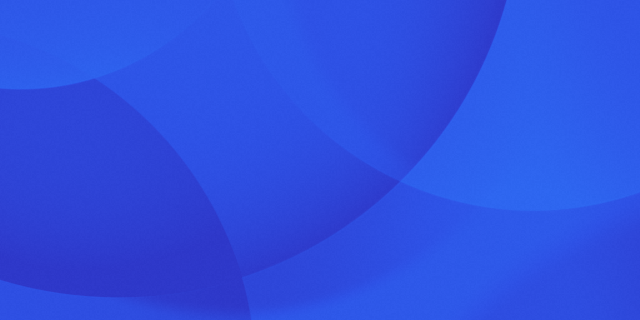
Give the GLSL for this background, as a WebGL 1 fragment shader.

```glsl
precision highp float;
// Overlapping translucent discs in saturated blue, each shaded towards its rim.
// Circle distances add or remove brightness from a single tone value,
// which a three-stop blue ramp turns into colour; a fine grain finishes it.

uniform vec2 u_resolution;

const vec3 INDIGO = vec3(0.18, 0.22, 0.79);
const vec3 COBALT = vec3(0.18, 0.32, 0.90);
const vec3 AZURE = vec3(0.18, 0.40, 0.94);

// Signed distance to a circle, negative inside
float circle(vec2 p, vec2 center, float radius) {
  return length(p - center) - radius;
}

// Coverage of a shape whose edge is blurred over the given width
float inside(float d, float blur) {
  return 1.0 - smoothstep(-blur, blur, d);
}

// Strength that fades from the rim towards the middle of a shape
float rimFade(float d, float reach) {
  return exp(min(d, 0.0) / reach);
}

// Thin highlight along an edge
float rimLine(float d, float width) {
  return exp(-d * d / (width * width));
}

float hash(vec2 cell) {
  vec3 q = fract(vec3(cell.xyx) * 0.1031);
  q += dot(q, q.yzx + 33.33);
  return fract((q.x + q.y) * q.z);
}

// Tone is the green level, from deep indigo to bright azure
vec3 blueRamp(float tone) {
  vec3 low = mix(INDIGO, COBALT, clamp((tone - 0.22) / 0.10, 0.0, 1.0));
  return mix(low, AZURE, clamp((tone - 0.32) / 0.08, 0.0, 1.0));
}

void main() {
  vec2 p = gl_FragCoord.xy / u_resolution.y;
  float pixel = 1.0 / u_resolution.y;

  // Distances to the crisp discs
  float bigD = circle(p, vec2(0.367, 1.332), 1.2606);
  float leftD = circle(p, vec2(-0.31, -0.174), 1.109);
  float rightD = circle(p, vec2(1.667, 1.339), 0.997);
  float topD = circle(p, vec2(0.065, 1.513), 0.792);

  // Distances to the soft discs
  float bandD = circle(p, vec2(0.731, 1.072), 1.054);
  float innerD = circle(p, vec2(1.729, 1.193), 0.838);
  float cornerD = circle(p, vec2(2.276, -0.755), 1.112);

  float big = inside(bigD, pixel);
  float left = inside(leftD, pixel);
  float right = inside(rightD, pixel);
  float top = inside(topD, pixel);

  // Base with soft shadows outside the big disc
  float tone = 0.335 + 0.008 * p.x;
  float bandFade = 1.0 - smoothstep(0.8, 1.75, p.x);
  tone -= 0.065 * inside(bandD, 0.035) * bandFade * (1.0 - big);
  tone -= 0.045 * inside(cornerD, 0.07);
  tone -= 0.045 * smoothstep(1.75, 2.2, p.x + 0.2 * p.y);

  // Right disc glows at its lower rim, faintly where it starts on the left
  float rightFade = mix(0.25, 1.0, smoothstep(0.85, 1.3, p.x));
  tone += 0.06 * right * rimFade(rightD, 0.5) * rightFade;

  // Big disc darkens towards its rim, with a soft arc inside
  tone -= 0.115 * big * rimFade(bigD, 0.25);
  tone -= 0.025 * big * inside(innerD, 0.04);

  // Left disc deepens everything beneath it
  tone -= 0.06 * left * rimFade(leftD, 0.8);

  // Top disc covers the rest with a bright lower rim
  float topFade = 1.0 - smoothstep(0.2, 0.75, p.x);
  float topTone = 0.335 + 0.055 * rimFade(topD, 0.16) * topFade - 0.012 * left;
  tone = mix(tone, topTone, top);

  // Hairline highlights and grain
  float hairline = 0.004;
  tone += 0.012 * rimLine(bigD, hairline) * (1.0 - top);
  tone += 0.010 * rimLine(rightD, hairline) * rightFade;
  tone += 0.008 * rimLine(topD, hairline);
  float grain = hash(floor(p * 256.0)) - 0.5;

  gl_FragColor = vec4(blueRamp(tone) + 0.012 * grain, 1.0);
}
```
